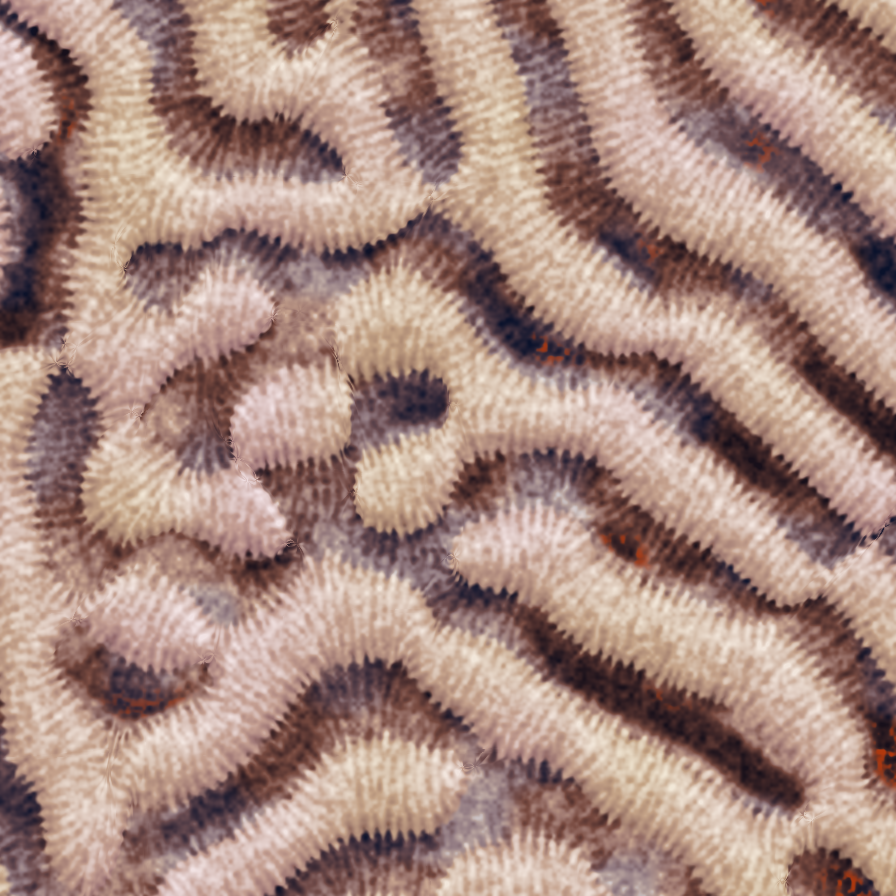
Give the GLSL for this texture, as a WebGL 2 fragment shader.

```glsl
#version 300 es
precision highp float;

uniform vec2 u_resolution;
out vec4 outColor;

const float TAU = 6.2831853;
const float RIDGE_FREQ = 6.7;      // ridges per canvas height
const float RIDGE_CELL = 0.16;     // spacing of the ridge wavelets
const float RIDGE_SIGMA = 0.11;    // reach of each ridge wavelet
const float RIDGE_EDGE = -0.27;    // wave level where ridge meets valley
const float WARP = 0.022;          // wobble of the ridges
const float SEPTA_CELL = 0.022;    // spacing of the fine rib wavelets
const float SEPTA_PER_CELL = 1.55; // ribs per cell
const vec2 LIGHT = vec2(0.12, 0.99);

const vec3 BLACK = vec3(0.09, 0.06, 0.10);
const vec3 UMBER = vec3(0.27, 0.16, 0.16);
const vec3 BROWN = vec3(0.47, 0.29, 0.25);
const vec3 MAUVE = vec3(0.42, 0.30, 0.32);
const vec3 ROSE = vec3(0.62, 0.47, 0.44);
const vec3 TAN = vec3(0.77, 0.63, 0.55);
const vec3 CREAM = vec3(0.85, 0.76, 0.71);
const vec3 PALE = vec3(0.95, 0.90, 0.87);
const vec3 EMBER = vec3(0.70, 0.22, 0.05);

vec3 hash3(vec2 p) {
    vec3 q = fract(p.xyx * vec3(0.1031, 0.1030, 0.0973));
    q += dot(q, q.yxz + 33.33);
    return fract((q.xxy + q.yzz) * q.zyx);
}

float noise(vec2 p) {
    vec2 i = floor(p), f = fract(p);
    f = f * f * (3.0 - 2.0 * f);
    return mix(mix(hash3(i).x, hash3(i + vec2(1, 0)).x, f.x),
               mix(hash3(i + vec2(0, 1)).x, hash3(i + vec2(1, 1)).x, f.x), f.y);
}

float fbm(vec2 p) {
    return 0.5 * noise(p) + 0.3 * noise(p * 2.1 + 17.0) + 0.2 * noise(p * 4.3 + 41.0);
}

// Complex sum of oriented wavelets; its phase runs across the ridges.
vec2 ridgeWave(vec2 p) {
    p += WARP * (vec2(noise(p * 7.0 + 3.0), noise(p * 7.0 + 29.0)) - 0.5);
    vec2 cell = floor(p / RIDGE_CELL);
    vec2 sum = vec2(0.0);
    for (int y = -2; y <= 2; y++)
    for (int x = -2; x <= 2; x++) {
        vec2 id = cell + vec2(x, y);
        vec3 rnd = hash3(id + 57.0);
        vec2 center = (id + rnd.xy) * RIDGE_CELL;
        // Parallel diagonals at the upper right, free meanders elsewhere.
        float chaos = 1.0 - 0.9 * smoothstep(0.5, 1.05, dot(center, vec2(0.35, 0.75)));
        float turn = 3.6 * (noise(center * 3.0 + 11.0) - 0.5) + 1.4 * (rnd.z - 0.5);
        float angle = TAU / 8.0 + chaos * turn;
        vec2 dir = vec2(cos(angle), sin(angle));
        float phase = TAU * (RIDGE_FREQ * dot(dir, p - 1.0) + chaos * hash3(id + 91.0).x);
        vec2 d = (p - center) / RIDGE_SIGMA;
        sum += exp(-0.5 * dot(d, d)) * vec2(cos(phase), sin(phase));
    }
    return sum;
}

float ridgeLevel(vec2 wave) {
    return wave.x / sqrt(dot(wave, wave) + 0.05);
}

// Fine ribs spaced along the given direction.
float septa(vec2 p, vec2 along) {
    p /= SEPTA_CELL;
    vec2 cell = floor(p), sum = vec2(0.0);
    for (int y = -2; y <= 2; y++)
    for (int x = -2; x <= 2; x++) {
        vec2 id = cell + vec2(x, y);
        vec3 rnd = hash3(id + 137.0);
        vec2 d = p - id - rnd.xy;
        float phase = TAU * (SEPTA_PER_CELL * dot(along, d) + rnd.z);
        sum += exp(-1.2 * dot(d, d)) * vec2(cos(phase), sin(phase));
    }
    return sum.x / sqrt(dot(sum, sum) + 0.25);
}

float ramp(float a, float b, float t) {
    return clamp((t - a) / (b - a), 0.0, 1.0);
}

vec3 toneColor(float t) {
    vec3 c = mix(BLACK, UMBER, ramp(0.08, 0.27, t));
    c = mix(c, BROWN, ramp(0.27, 0.47, t));
    c = mix(c, ROSE, ramp(0.47, 0.62, t));
    c = mix(c, TAN, ramp(0.62, 0.77, t));
    c = mix(c, CREAM, ramp(0.77, 0.85, t));
    return mix(c, PALE, ramp(0.85, 0.97, t));
}

void main() {
    vec2 p = gl_FragCoord.xy / u_resolution.y;

    // Ridge height, slope towards the light and direction along the ridge
    float e = 0.004;
    vec2 w = ridgeWave(p), wx = ridgeWave(p + vec2(e, 0)), wy = ridgeWave(p + vec2(0, e));
    float level = ridgeLevel(w);
    vec2 slope = (vec2(ridgeLevel(wx), ridgeLevel(wy)) - level) / (e * TAU * RIDGE_FREQ);
    float lit = clamp(-dot(slope, LIGHT), -1.1, 1.1);
    vec2 across = vec2(w.x * wx.y - w.y * wx.x, w.x * wy.y - w.y * wy.x);
    across /= length(across) + 1e-5;
    float rib = septa(p, vec2(-across.y, across.x));

    // Surface detail
    float grain = noise(p * 125.0) + 0.6 * noise(p * 210.0 + 9.0) - 0.8;
    float clumps = fbm(p * 24.0 + 5.0) - 0.5;
    float side = 1.0 - smoothstep(-0.2, 0.75, level);
    float ridge = smoothstep(-0.2, 0.2, level - RIDGE_EDGE + 0.14 * rib + 0.2 * grain + 0.3 * clumps);

    // Ridges: rounded, ribbed on the flanks and speckled on top
    float ridgeTone = 0.825 + 0.08 * lit - 0.10 * side + 0.08 * clumps;
    ridgeTone += rib * mix(0.035, 0.075, side) + 0.13 * grain;

    // Valleys: shaded below each ridge, with fibres and pale debris
    float debris = smoothstep(0.55, 0.75, fbm(p * 11.0 + 23.0));
    float valleyTone = 0.50 + 0.20 * lit + 0.07 * rib + 0.22 * grain + 0.42 * clumps;
    valleyTone = mix(valleyTone, 0.76 + 0.2 * grain, 0.7 * debris);
    float floorMask = 1.0 - smoothstep(-0.95, -0.5, level);
    float pit = floorMask * smoothstep(0.60, 0.76, noise(p * 6.0 + 71.0));
    valleyTone = mix(valleyTone, 0.14 + 0.2 * grain, 0.85 * pit);

    // Colour with warm, pink and mauve drifts
    vec3 ridgeColor = toneColor(ridgeTone);
    ridgeColor += (noise(p * 7.0 + 47.0) - 0.5) * vec3(0.0, 0.025, -0.07);
    vec3 valleyColor = toneColor(valleyTone);
    float mauve = smoothstep(0.4, 0.7, noise(p * 13.0 + 83.0));
    valleyColor += mauve * (MAUVE - BROWN);
    float ember = pit * smoothstep(0.68, 0.8, noise(p * 8.0 + 13.0));
    valleyColor = mix(valleyColor, EMBER, ember * smoothstep(-0.1, 0.4, grain));

    outColor = vec4(clamp(mix(valleyColor, ridgeColor, ridge), 0.0, 1.0), 1.0);
}
```
